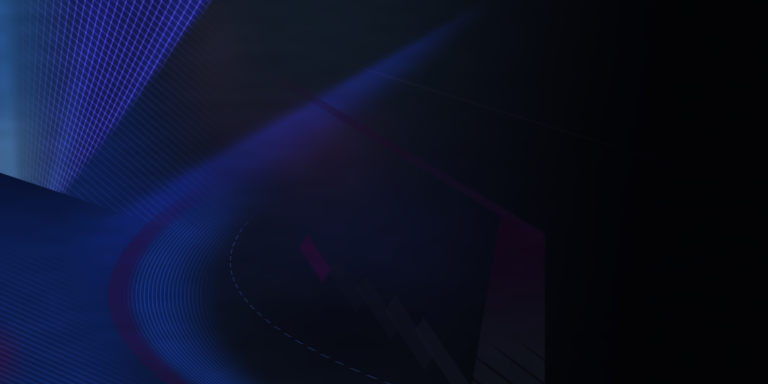
A Shadertoy shader for this background:

```glsl
#define FAN_LINES 40.0
#define HATCH_LINES 48.0
#define SWEEP_LINES 95.0
#define SHARDS 7
#define BEAM_SLOPE 0.59
#define BEAM_BLUE vec3(0.04, 0.07, 0.38)
#define CYAN vec3(0.14, 0.30, 0.50)
#define VIOLET vec3(0.20, 0.16, 0.40)
#define MAGENTA vec3(0.12, 0.04, 0.16)
#define STEEL vec3(0.07, 0.08, 0.13)

float hash(vec2 p) {
    p = fract(p * vec2(123.34, 456.21));
    p += dot(p, p + 45.32);
    return fract(p.x * p.y);
}

float noise(vec2 p) {
    vec2 i = floor(p), f = fract(p);
    f = f * f * (3.0 - 2.0 * f);
    return mix(mix(hash(i), hash(i + vec2(1, 0)), f.x),
               mix(hash(i + vec2(0, 1)), hash(i + vec2(1, 1)), f.x), f.y);
}

float glow(vec2 p, vec2 center, vec2 radius) {
    vec2 q = (p - center) / radius;
    return exp(-dot(q, q));
}

// Signed distance to the line a-b, positive on its left
float side(vec2 p, vec2 a, vec2 b) {
    vec2 d = normalize(b - a);
    return d.x * (p.y - a.y) - d.y * (p.x - a.x);
}

float segment(vec2 p, vec2 a, vec2 b) {
    vec2 d = b - a;
    return length(p - a - d * clamp(dot(p - a, d) / dot(d, d), 0.0, 1.0));
}

// Thin antialiased lines at each whole value of t
float stripes(float t, float width) {
    float w = fwidth(t);
    float d = 0.5 - abs(fract(t) - 0.5);
    return (1.0 - smoothstep(width, width + w, d)) * clamp(1.2 - w, 0.0, 1.0);
}

float fill(float d) {
    float aa = 1.0 / iResolution.y;
    return smoothstep(-aa, aa, d);
}

void mainImage(out vec4 fragColor, in vec2 fragCoord) {
    vec2 p = fragCoord / iResolution.y;
    p.x *= 2.0 * iResolution.y / iResolution.x;

    // Dark base with soft hazes
    vec3 col = mix(vec3(0.045, 0.065, 0.115), vec3(0.010, 0.011, 0.022),
                   smoothstep(0.80, 1.75, p.x + 0.12 * (0.5 - p.y)));
    col += vec3(0.020, 0.038, 0.032) * glow(p, vec2(0.80, 0.95), vec2(0.42, 0.30));
    col += vec3(0.060, 0.008, 0.050) * glow(p, vec2(0.82, 0.63), vec2(0.18, 0.13));
    col += vec3(0.045, 0.018, 0.035) * glow(p, vec2(0.55, 0.84), vec2(0.13, 0.22));
    col += vec3(0.012, 0.008, 0.055) * glow(p, vec2(0.92, 0.36), vec2(0.35, 0.18));
    col *= 1.0 - 0.35 * glow(p, vec2(0.88, 0.14), vec2(0.25, 0.16));

    // Blue field on the left
    float field = 1.0 - smoothstep(0.22, 0.66, p.x + 0.35 * max(p.y - 0.5, 0.0));
    col = mix(col, vec3(0.045, 0.12, 0.35), 0.85 * field);

    // Fan of fine lines, cut below by a dark wedge
    float above = fill(p.y - 0.55 + 0.33 * p.x);
    float edge = side(p, vec2(0.17, 0.505), vec2(0.547, 1.0));
    float fan = smoothstep(-0.015, 0.015, edge) * above;
    vec2 ray = p - vec2(0.06, 0.20);
    float rays = stripes(atan(ray.x, ray.y) * FAN_LINES, 0.03);
    float hatch = stripes((p.x * 0.85 + p.y) * HATCH_LINES, 0.03);
    float folds = noise(vec2(atan(ray.x, ray.y) * 12.0, 2.0));
    vec3 fanColor = mix(CYAN, vec3(0.085, 0.11, 0.40), smoothstep(0.02, 0.26, p.x));
    col = mix(col, fanColor * (0.8 + 0.4 * folds), 0.9 * fan);
    col += fan * VIOLET * (0.55 * rays + 0.35 * hatch) * smoothstep(0.02, 0.25, p.x);
    col += above * vec3(0.11, 0.10, 0.07) * glow(p, vec2(0.0, 0.58), vec2(0.12, 0.15));
    col += (1.0 - fan) * above * vec3(0.02, 0.025, 0.05) * hatch * (1.0 - smoothstep(0.35, 0.65, p.x));
    float wedge = (1.0 - above) * (1.0 - smoothstep(0.10, 0.36, p.x));
    col *= 1.0 - 0.35 * wedge * smoothstep(0.34, 0.54, p.y);

    // Diagonal beam, crisp above and soft below
    float beamDist = (p.y - 1.0 - BEAM_SLOPE * (p.x - 1.29)) / 1.16;
    float reach = clamp((1.32 - p.x) / 0.9, 0.0, 1.0);
    float spread = beamDist > 0.0 ? 0.010 + 0.020 * reach : 0.018 + 0.105 * reach;
    float beam = exp(-beamDist * beamDist / (spread * spread));
    beam *= smoothstep(0.0, 0.40, reach) * smoothstep(0.15, 0.50, p.x);
    col += BEAM_BLUE * beam * 0.55;

    // Curved sweep and its red ribbon
    float bend = p.y - 0.23;
    float u = p.x - 0.281 - 2.9 * bend * bend;
    float low = 1.0 - smoothstep(0.34, 0.56, p.y);
    float sweep = smoothstep(0.02, 0.10, u) * (1.0 - smoothstep(0.12, 0.30, u)) * low;
    col = mix(col, vec3(0.045, 0.13, 0.38), 0.75 * sweep);
    col += sweep * vec3(0.04, 0.07, 0.13) * stripes(u * SWEEP_LINES, 0.06);
    float ribbon = fill(u) * (1.0 - smoothstep(0.04, 0.075, u)) * low;
    col = mix(col, vec3(0.14, 0.06, 0.25), 0.55 * ribbon);
    float corner = (1.0 - smoothstep(-0.25, 0.0, u)) * (1.0 - smoothstep(0.1, 0.42, p.y));
    col += corner * vec3(0.02, 0.04, 0.07) * stripes((p.y + 0.45 * p.x) * 70.0, 0.06);
    col += vec3(0.08, -0.03, -0.06) * glow(p, vec2(0.0, 0.07), vec2(0.05, 0.07));

    // Dashed arc
    float arcBend = p.y - 0.318;
    float arc = abs(p.x - 0.60 - 4.1 * arcBend * arcBend) / length(vec2(1.0, 8.2 * arcBend));
    float dash = smoothstep(0.25, 0.35, abs(fract(p.y * 55.0) - 0.5) + 0.1);
    col += vec3(0.06, 0.10, 0.20) * fill(0.0012 - arc) * dash * (1.0 - smoothstep(0.38, 0.46, p.y));

    // Slanted shards
    vec2 axis = normalize(vec2(0.56, -0.83));
    for (int i = 0; i < SHARDS; i++) {
        float t = float(i) / float(SHARDS - 1);
        vec2 q = p - mix(vec2(0.655, 0.455), vec2(1.15, 0.07), t);
        q = vec2(dot(q, axis), dot(q, vec2(-axis.y, axis.x)));
        vec2 size = vec2(0.03 + 0.075 * t, 0.018 + 0.008 * hash(vec2(t, 3.0)));
        float shard = fill(min(size.x - abs(q.x + 0.4 * q.y), size.y - abs(q.y)));
        col = mix(col, i == 2 ? MAGENTA * 1.15 : STEEL, shard * (i == 2 ? 0.75 : 0.15 + 0.4 * t * t));
    }

    // Long strips and the tall panel
    vec2 tip = vec2(1.302, 0.44), shoulder = vec2(1.419, 0.388);
    float strip = fill(0.010 - segment(p, vec2(0.65, 0.84), shoulder - vec2(0.012, 0.0)));
    col = mix(col, MAGENTA, strip * 0.40 * smoothstep(0.60, 0.95, p.x));
    float trail = fill(0.003 - segment(p, vec2(0.95, 0.82), vec2(1.98, 0.50)));
    col += vec3(0.022, 0.010, 0.025) * trail * (1.0 - smoothstep(1.0, 1.95, p.x));
    float panel = min(side(p, shoulder, tip), side(p, tip, vec2(1.229, 0.0)));
    panel = min(panel, shoulder.x - p.x);
    vec3 panelColor = mix(STEEL * 0.9, MAGENTA * 0.62, smoothstep(0.05, 0.36, p.y));
    panelColor *= 1.0 - 0.4 * stripes((p.y + 0.75 * p.x) * 16.0, 0.03) * (1.0 - smoothstep(0.05, 0.14, p.y));
    col = mix(col, panelColor, 0.8 * fill(panel));

    // Faint surface grain
    col *= 0.95 + 0.10 * noise(p * vec2(14.0, 40.0));
    fragColor = vec4(clamp(col, 0.0, 1.0), 1.0);
}
```
